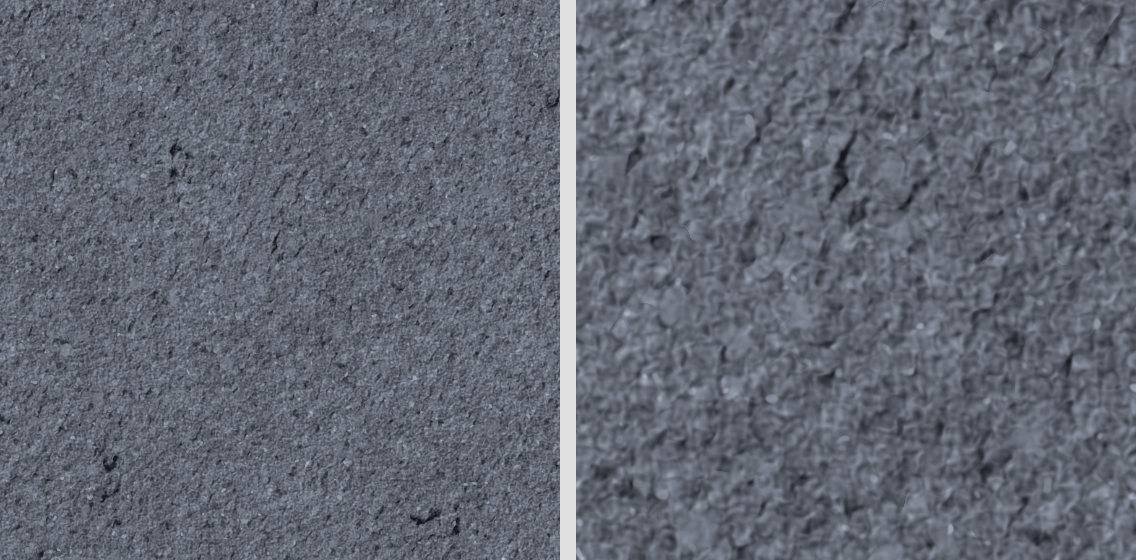
Left: the whole. Right: its middle third, enlarged.
This texture is drawn by a Shadertoy shader. Its source:

```glsl
// Rough blue-grey asphalt: crumbly lit grit, pale pebbles, tiny glints and dark fissures.

vec3 hash3(vec2 cell) {
    vec3 h = fract(cell.xyx * vec3(0.1031, 0.1030, 0.0973));
    h += dot(h, h.yxz + 33.33);
    return fract((h.xxy + h.yzz) * h.zyx);
}

float cornerSlope(vec2 cell, vec2 offset) {
    float angle = 6.2832 * hash3(cell).x;
    return dot(vec2(cos(angle), sin(angle)), offset);
}

float gradientNoise(vec2 p) {
    vec2 i = floor(p), f = p - i;
    vec2 w = f * f * f * (f * (f * 6.0 - 15.0) + 10.0);
    vec2 e = vec2(1.0, 0.0);
    return mix(mix(cornerSlope(i, f), cornerSlope(i + e.xy, f - e.xy), w.x),
               mix(cornerSlope(i + e.yx, f - e.yx), cornerSlope(i + e.xx, f - e.xx), w.x), w.y);
}

// Height of the crumbly surface: three rotated octaves.
float gritHeight(vec2 p) {
    mat2 turn = mat2(0.8, 0.6, -0.6, 0.8);
    float height = 0.0, amplitude = 1.0;
    p = turn * p * 58.0;
    for (int octave = 0; octave < 3; octave++) {
        height += amplitude * gradientNoise(p + 40.0);
        p = turn * p * 1.95;
        amplitude *= 0.72;
    }
    return height;
}

// Scattered irregular stones: x is coverage, y is a random shade.
vec2 stones(vec2 p, float chance, float radius, float softness) {
    vec2 home = floor(p);
    vec2 best = vec2(0.0);
    for (int y = -1; y <= 1; y++)
    for (int x = -1; x <= 1; x++) {
        vec2 cell = home + vec2(x, y);
        vec3 place = hash3(cell + 71.0), kind = hash3(cell + 313.0);
        if (kind.x > chance) continue;
        vec2 d = p - cell - place.xy;
        float angle = 3.1416 * place.z;
        d = mat2(cos(angle), sin(angle), -sin(angle), cos(angle)) * d;
        d.x *= mix(1.0, 1.6, kind.z);
        float size = radius * mix(0.5, 1.0, kind.y);
        float cover = 1.0 - smoothstep(size - softness, size + softness, length(d));
        if (cover > best.x) best = vec2(cover, fract(kind.y * 7.0 + kind.z));
    }
    return best;
}

void mainImage(out vec4 fragColor, in vec2 fragCoord) {
    vec2 p = fragCoord / iResolution.y;
    vec2 ragged = p + 0.004 * vec2(gradientNoise(p * 110.0), gradientNoise(p * 110.0 + 57.0));

    // Broad mottling and fine grain
    float tone = 0.402 + 0.035 * gradientNoise(p * 4.0 + 9.0) + 0.07 * gradientNoise(p * 23.0);
    tone += 0.13 * gradientNoise(p.yx * 215.0 + 13.0);

    // Small crumbs of varied shade
    vec2 crumb = stones(ragged * 72.0, 0.6, 0.5, 0.15);
    tone += crumb.x * mix(-0.05, 0.085, crumb.y);

    // Grit lit from the upper left
    vec2 towardLight = vec2(-0.0013, 0.0011);
    float relief = gritHeight(ragged - towardLight) - gritHeight(ragged + towardLight);

    // Flat pale pebbles that calm the relief
    vec2 pebble = stones(ragged * 21.0 + 5.0, 0.22, 0.27, 0.05);
    tone = mix(tone, mix(0.42, 0.54, pebble.y), 0.6 * pebble.x);
    tone += 0.18 * relief * (1.0 - 0.5 * pebble.x);

    // Small crevices leaning to the right
    vec2 lean = vec2(dot(ragged, vec2(0.87, -0.5)), dot(ragged, vec2(0.5, 0.87)));
    float crevice = smoothstep(0.2, 0.5, gradientNoise(lean * vec2(105.0, 52.0)));
    tone -= 0.15 * crevice * (1.0 - pebble.x);

    // Rare deep fissures, broken into short pieces
    float seam = abs(gradientNoise(lean * vec2(34.0, 15.0) + 21.0));
    float patches = smoothstep(0.27, 0.48, gradientNoise(p * 8.0 + 31.0));
    float breaks = smoothstep(-0.05, 0.2, gradientNoise(lean * vec2(45.0, 26.0) + 77.0));
    tone -= 0.28 * (1.0 - smoothstep(0.03, 0.13, seam)) * patches * breaks;

    // Bright mineral chips and glints
    vec2 chip = stones(ragged * 42.0 + 17.0, 0.13, 0.19, 0.06);
    tone = mix(tone, mix(0.5, 0.72, chip.y), 0.75 * chip.x);
    vec2 glint = stones(p * 115.0 + 3.0, 0.14, 0.32, 0.15);
    tone += 0.17 * glint.x * glint.y;

    tone = clamp(tone, 0.09, 0.8);
    fragColor = vec4(tone * vec3(0.95, 1.0, 1.06) + vec3(0.0, 0.0, 0.02), 1.0);
}
```
